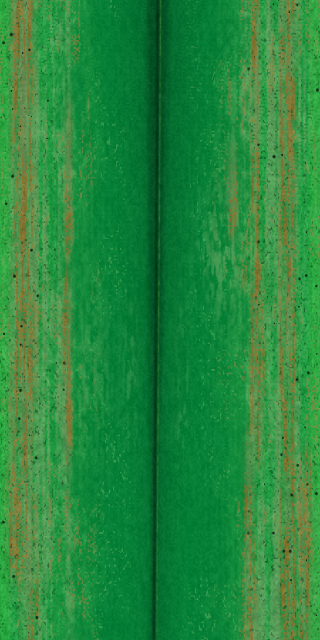
This texture is drawn by a WebGL 2 fragment shader. Its source:

```glsl
#version 300 es
precision highp float;

uniform vec2 u_resolution;
out vec4 fragColor;

#define DEEP_GREEN vec3(0.020, 0.500, 0.215)
#define MID_GREEN vec3(0.12, 0.59, 0.25)
#define PALE_GREEN vec3(0.36, 0.62, 0.36)
#define EDGE_GREEN vec3(0.17, 0.67, 0.25)
#define RIB_GREEN vec3(0.01, 0.26, 0.12)
#define DRY_OLIVE vec3(0.41, 0.55, 0.32)
#define RUST vec3(0.55, 0.41, 0.15)
#define SPECK vec3(0.06, 0.14, 0.08)
#define FIBER_COUNT 140.0
#define GRAIN 0.085
#define STREAKS 11

// Dry streaks: centre x, half width, lower y, upper y
const vec4 streaks[STREAKS] = vec4[STREAKS](
  vec4(0.072, 0.034, 0.26, 1.10), vec4(0.055, 0.032, 0.10, 0.28),
  vec4(0.095, 0.028, -0.10, 0.22), vec4(0.214, 0.013, 0.60, 0.84),
  vec4(0.212, 0.014, 0.28, 0.57), vec4(0.798, 0.014, 0.62, 1.10),
  vec4(0.806, 0.022, 0.28, 0.60), vec4(0.780, 0.017, -0.10, 0.33),
  vec4(0.900, 0.026, -0.10, 1.10), vec4(0.955, 0.022, -0.10, 0.29),
  vec4(0.725, 0.018, 0.64, 0.76));

float hash(vec2 p) {
  return fract(sin(dot(p, vec2(127.1, 311.7))) * 43758.5453);
}

float noise(vec2 p) {
  vec2 i = floor(p), f = fract(p);
  f = f * f * (3.0 - 2.0 * f);
  return mix(mix(hash(i), hash(i + vec2(1, 0)), f.x),
             mix(hash(i + vec2(0, 1)), hash(i + vec2(1, 1)), f.x), f.y);
}

float fbm(vec2 p) {
  float sum = 0.0, amp = 0.5;
  for (int i = 0; i < 4; i++) {
    sum += amp * noise(p);
    p = p * 2.03 + 17.3;
    amp *= 0.5;
  }
  return sum / 0.9375;
}

float bell(float d, float width) {
  return exp(-d * d / (width * width));
}

float streakMask(vec2 uv, vec4 s) {
  float ends = smoothstep(s.z - 0.05, s.z + 0.05, uv.y)
             * (1.0 - smoothstep(s.w - 0.05, s.w + 0.05, uv.y));
  return bell(uv.x - s.x, s.y) * ends;
}

// Sparse dark dots, at most one in each cell
float specks(vec2 p) {
  vec2 cell = floor(p);
  vec2 centre = 0.25 + 0.5 * vec2(hash(cell + 3.1), hash(cell + 8.7));
  float radius = 0.08 + 0.12 * hash(cell + 5.3);
  float spot = 1.0 - smoothstep(radius * 0.4, radius * 1.4, length(fract(p) - centre));
  return spot * step(0.94, hash(cell));
}

void main() {
  vec2 uv = gl_FragCoord.xy / u_resolution;
  vec2 p = vec2(uv.x, uv.y * 2.0);
  float fromRib = abs(uv.x - 0.495);

  // Long strands, short fibres, mottling and grain
  float column = noise(vec2(p.x * 55.0, p.y * 1.2)) * 0.5 + noise(vec2(p.x * 125.0, p.y * 3.0)) * 0.5;
  float fiber = noise(vec2(p.x * FIBER_COUNT, p.y * 26.0));
  float blotch = fbm(p * vec2(17.0, 8.0) + 4.0);
  float mottle = fbm(p * vec2(80.0, 46.0) + 9.0);
  float grain = noise(p * vec2(225.0, 180.0));
  float flake = noise(p * vec2(170.0, 95.0) + 57.0) * 0.6 + grain * 0.4;

  // Blade: deep centre rising to pale flanks and vivid edges
  float wobble = (column - 0.5) * 0.07 + (blotch - 0.5) * 0.09 + (mottle - 0.5) * 0.07;
  float flank = max(1.0 - smoothstep(0.14, 0.26, uv.x - wobble),
                    smoothstep(0.75, 0.80, uv.x + wobble * 0.55));
  vec3 col = mix(DEEP_GREEN, MID_GREEN, 0.75 * smoothstep(0.13, 0.32, fromRib + wobble));
  float paleness = smoothstep(0.36, 0.62, column * 0.6 + blotch * 0.2 + mottle * 0.2);
  col = mix(col, mix(MID_GREEN * 1.05, PALE_GREEN, paleness), flank * 0.92);
  float rim = max(1.0 - smoothstep(0.015, 0.05, uv.x), smoothstep(0.95, 0.98, uv.x));
  col = mix(col, EDGE_GREEN, rim * 0.8);

  // Pale weathering on the inner blade
  float scuff = bell(uv.x - 0.71, 0.08) * bell(uv.y - 0.60, 0.09)
              + 0.5 * bell(uv.x - 0.75, 0.06) * bell(uv.y - 0.80, 0.15)
              + 0.6 * bell(uv.x - 0.20, 0.06) * bell(uv.y - 0.74, 0.14)
              + 0.4 * bell(uv.x - 0.28, 0.08) * bell(uv.y - 0.42, 0.12)
              + 0.5 * bell(uv.x - 0.41, 0.02) * bell(uv.y - 0.42, 0.12)
              + 0.5 * bell(uv.x - 0.57, 0.02) * bell(uv.y - 0.38, 0.14);
  float scratch = smoothstep(0.40, 0.62, mottle * 0.4 + fiber * 0.3 + column * 0.3);
  col = mix(col, PALE_GREEN, 0.75 * scuff * scratch);

  // Small light flakes gathered in loose patches
  float chip = smoothstep(0.66, 0.80, flake) * smoothstep(0.36, 0.62, blotch);
  col = mix(col, mix(MID_GREEN, PALE_GREEN, 0.45), chip * smoothstep(0.05, 0.13, fromRib) * 0.8);

  // Dry olive streaks split into thin rust fibres
  float dry = 0.0;
  for (int i = 0; i < STREAKS; i++) dry = max(dry, streakMask(uv, streaks[i]));
  float thread = noise(vec2(p.x * 170.0, p.y * 7.0) + 31.0);
  float rustFiber = thread * 0.45 + fiber * 0.2 + grain * 0.35;
  col = mix(col, DRY_OLIVE, dry * (0.35 + 0.6 * column));
  col = mix(col, RUST, smoothstep(0.1, 0.65, dry) * smoothstep(0.50, 0.62, rustFiber) * 0.8);
  float fleck = smoothstep(0.62, 0.70, rustFiber) * smoothstep(0.44, 0.60, blotch);
  col = mix(col, mix(DRY_OLIVE, RUST, 0.5), fleck * smoothstep(0.14, 0.26, fromRib) * 0.7);

  // Midrib: shadow narrowing downward around a thin light crease
  float d = uv.x - mix(0.488, 0.500, uv.y);
  float narrowing = smoothstep(0.1, 1.0, uv.y);
  float side = abs(d + 0.008) + (column - 0.5) * 0.012;
  col = mix(col, RIB_GREEN, bell(d, mix(0.05, 0.10, narrowing)) * mix(0.25, 0.36, uv.y));
  float band = 1.0 - smoothstep(mix(0.003, 0.018, narrowing), mix(0.022, 0.046, narrowing), side);
  col = mix(col, RIB_GREEN, band * mix(0.45, 0.68, uv.y));
  col = mix(col, RIB_GREEN * 0.65, bell(d + 0.007, 0.005) * 0.65);
  float crease = bell(d - 0.002, 0.0028) * (0.3 + 0.7 * noise(vec2(3.0, p.y * 60.0)));
  col = mix(col, vec3(0.20, 0.52, 0.20), crease * 0.7);

  // Surface relief, pits and specks
  float relief = (grain - 0.5) + 0.5 * (fiber - 0.5) + 0.8 * (mottle - 0.5) + 0.3 * (blotch - 0.5);
  col += relief * GRAIN * vec3(0.75, 1.0, 0.75) * (0.6 + 0.7 * flank);
  col *= 1.0 - 0.25 * flank * smoothstep(0.30, 0.16, flake);
  col = mix(col, SPECK, specks(p * vec2(38.0, 34.0)) * flank * 0.9);

  fragColor = vec4(clamp(col, 0.0, 1.0), 1.0);
}
```
